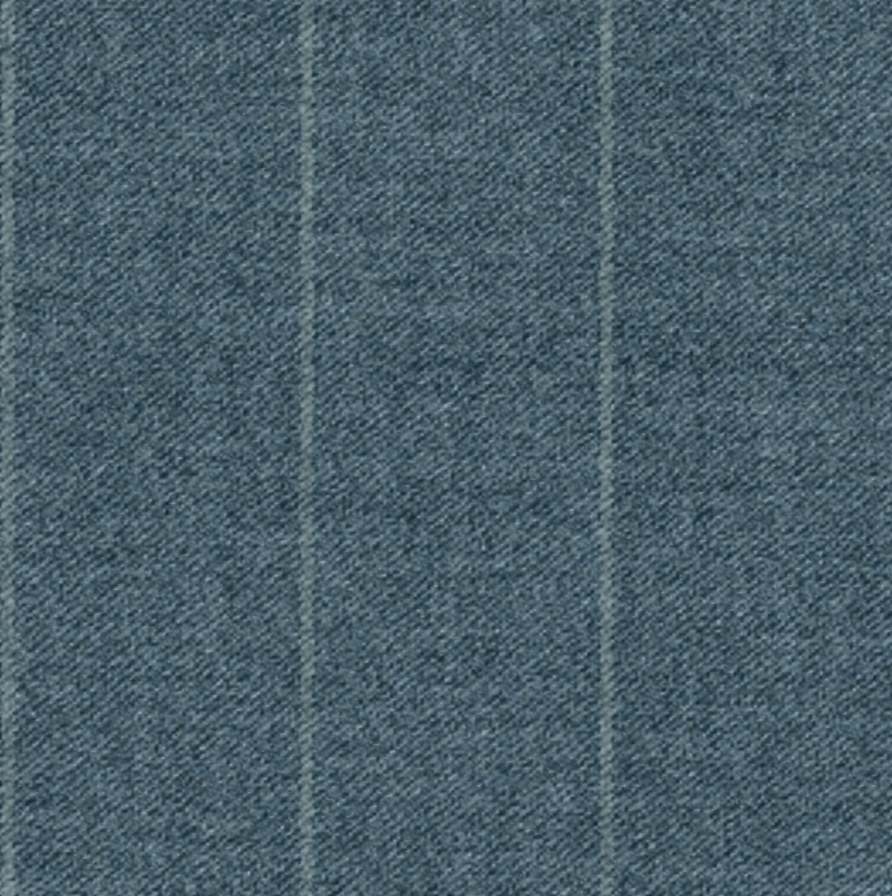
This texture is drawn by a Shadertoy shader. Its source:

```glsl
// Slate blue twill suiting with three pale, slightly worn vertical pinstripes.

float hash(vec2 p) {
    vec3 q = fract(vec3(p.xyx) * 0.1031);
    q += dot(q, q.yzx + 33.33);
    return fract((q.x + q.y) * q.z);
}

// Smooth value noise centred on zero, from -0.5 to 0.5
float noise(vec2 p) {
    vec2 cell = floor(p), f = fract(p);
    f = f * f * (3.0 - 2.0 * f);
    float low = mix(hash(cell), hash(cell + vec2(1, 0)), f.x);
    float high = mix(hash(cell + vec2(0, 1)), hash(cell + vec2(1, 1)), f.x);
    return mix(low, high, f.y) - 0.5;
}

void mainImage(out vec4 fragColor, in vec2 fragCoord) {
    vec2 uv = fragCoord / iResolution.xy;

    // Twill ribs climb to the right with a slight wander
    float rib = 88.0 * uv.y - 68.0 * uv.x + 0.35 * noise(uv * 30.0 + 7.0);
    float twill = sin(6.2832 * rib);

    // Short yarn floats follow the ribs, over a finer grain of threads
    float floats = noise(vec2(rib * 2.0, (uv.x + uv.y) * 115.0) + 300.0);
    float grain = noise(uv * vec2(262, 274));

    // Uneven yarns run as faint streaks, mostly across
    float weft = noise(uv * vec2(6, 200) + 40.0) + 0.8 * noise(uv * vec2(2.5, 70) + 90.0);
    float warp = noise(uv * vec2(130, 4) + 150.0) + noise(uv * vec2(30, 2) + 180.0);
    float mottle = noise(uv * 8.0 + 20.0);

    float tone = 0.052 * twill + 0.09 * floats + 0.225 * grain
               + 0.045 * weft + 0.022 * warp + 0.018 * mottle;
    vec3 cloth = vec3(0.276, 0.363, 0.404) + tone;
    cloth += vec3(-0.022, 0.0, 0.022) * noise(uv * 150.0 + 500.0);

    // Sparse bright fibres sit on the crests of the ribs
    float fibre = smoothstep(0.2, 0.45, noise(uv * vec2(190, 260) + 800.0));
    cloth += 0.11 * fibre * (0.5 + 0.5 * twill);

    // Pinstripes: soft edges, with pale yarn dulled by the weave
    float spacing = 0.3355;
    float fromStripe = mod(uv.x - 0.0085 + 0.5 * spacing, spacing) - 0.5 * spacing;
    float halfWidth = 0.0066 + 0.0006 * twill + 0.003 * grain;
    float stripe = 1.0 - smoothstep(halfWidth - 0.003, halfWidth + 0.003, abs(fromStripe));
    float cover = 0.72 + 0.06 * twill + 0.3 * floats + 0.3 * noise(uv * vec2(3, 30) + 220.0);
    vec3 paleYarn = vec3(0.435, 0.51, 0.52) + 0.65 * tone;

    fragColor = vec4(mix(cloth, paleYarn, stripe * clamp(cover, 0.0, 1.0)), 1.0);
}
```
